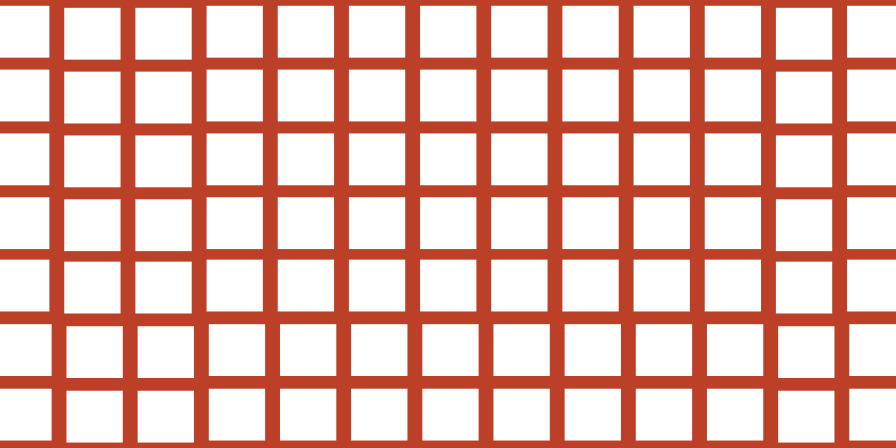
Reproduce this pattern procedurally as a WebGL 2 fragment shader.

```glsl
#version 300 es
precision highp float;
// White window panes in a brick-red lattice, with a few rows and columns set slightly off.

// Lengths are fractions of the canvas height.
#define PITCH vec2(0.15885, 0.14245)
#define PANE_SIZE vec2(0.1257, 0.1157)
#define FIRST_CENTER vec2(0.0474, 0.0745)
#define ROW_SHIFT 0.0050
#define COLUMN_DROP 0.0045
#define ROW_SPREAD 0.0016
#define LATTICE_RED vec3(0.733, 0.251, 0.153)
#define PANE_WHITE vec3(1.0)

uniform vec2 u_resolution;
out vec4 fragColor;

// Displacement of a pane from the even grid.
vec2 paneOffset(vec2 cell) {
    bool dropped = cell.x == 1.0 || cell.x == 2.0 || cell.x == 11.0;
    float shift = cell.y < 2.0 ? ROW_SHIFT : 0.0;
    float spread = cell.y < 3.0 ? ROW_SPREAD * cell.y : 0.0;
    return vec2(shift, spread - (dropped ? COLUMN_DROP : 0.0));
}

// Antialiased coverage of a sharp-cornered box centred on the origin.
float boxCoverage(vec2 p, vec2 size, float pixel) {
    vec2 inside = clamp((0.5 * size - abs(p)) / pixel + 0.5, 0.0, 1.0);
    return inside.x * inside.y;
}

void main() {
    float pixel = 1.0 / u_resolution.y;
    vec2 p = gl_FragCoord.xy * pixel;

    // Nearest pane of the grid
    vec2 cell = floor((p - FIRST_CENTER) / PITCH + 0.5);
    vec2 center = FIRST_CENTER + cell * PITCH + paneOffset(cell);

    float pane = boxCoverage(p - center, PANE_SIZE, pixel);
    fragColor = vec4(mix(LATTICE_RED, PANE_WHITE, pane), 1.0);
}
```
